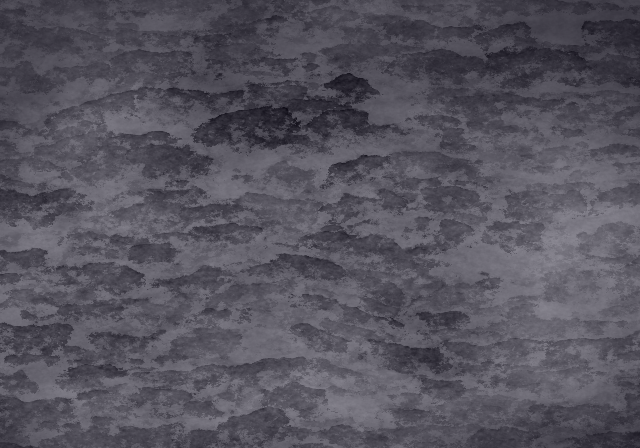
A Shadertoy shader for this texture:

```glsl
// Dark violet-grey plaster wall with worn, ragged courses of stone showing through.

const vec3 VIOLET_SHIFT = vec3(0.0, -0.009, 0.031);
const float PLASTER_TONE = 0.440;
const float STONE_DEPTH = 0.165;

float hash(vec2 p) {
    vec3 h = fract(vec3(p.xyx) * 0.1031);
    h += dot(h, h.yzx + 33.33);
    return fract((h.x + h.y) * h.z);
}

float noise(vec2 p) {
    vec2 cell = floor(p);
    vec2 f = fract(p);
    f = f * f * (3.0 - 2.0 * f);
    float low = mix(hash(cell), hash(cell + vec2(1, 0)), f.x);
    float high = mix(hash(cell + vec2(0, 1)), hash(cell + vec2(1, 1)), f.x);
    return mix(low, high, f.y);
}

// Layered noise; each octave is doubled in a sheared frame.
float fbm(vec2 p, int octaves, float gain) {
    float sum = 0.0, weight = 1.0, total = 0.0;
    for (int i = 0; i < octaves; i++) {
        sum += weight * noise(p);
        total += weight;
        weight *= gain;
        p = mat2(1.9, 0.6, -0.6, 1.9) * p + 17.3;
    }
    return sum / total;
}

// One stone: crisp dark top edge, body wearing away toward its foot.
float stone(vec2 q, vec2 halfSize, float rag) {
    vec2 r = abs(q) / halfSize;
    float edge = (1.0 - pow(pow(r.x, 3.0) + pow(r.y, 3.0), 0.3333)) * halfSize.y;
    float depth = clamp(0.5 - 0.5 * q.y / halfSize.y, 0.0, 1.0);
    float fray = mix(0.012, 0.05, depth) * (rag - 0.5);
    float mask = smoothstep(-0.001, 0.003, edge + fray);
    float wear = smoothstep(0.34, 0.52, rag + 0.16 - 0.3 * depth);
    float rim = exp(-abs(edge) / 0.004) * smoothstep(0.6, 0.15, depth);
    return mask * (0.22 + 0.68 * wear + 0.55 * rim);
}

// Jittered courses of stones; each row is shifted sideways.
float stoneLayer(vec2 p, vec2 cellSize, float share, float seed, float rag) {
    float dark = 0.0;
    float row = floor(p.y / cellSize.y);
    for (int j = -1; j <= 1; j++) {
        float y = row + float(j);
        float shift = hash(vec2(y, seed)) * 5.0;
        float column = floor(p.x / cellSize.x + shift);
        for (int i = -1; i <= 1; i++) {
            vec2 id = vec2(column + float(i), y);
            vec2 key = id + seed * 7.0 + 50.0;
            vec2 jitter = vec2(hash(key + 3.1), hash(key + 8.7)) - 0.5;
            vec2 center = (id + 0.5 + jitter * vec2(0.4, 0.5) - vec2(shift, 0.0)) * cellSize;
            vec2 size = vec2(0.3 + 0.3 * hash(key + 12.4), 0.25 + 0.23 * hash(key + 21.9));
            float strength = mix(0.5, 1.1, hash(key + 31.7)) * step(hash(key + 44.2), share);
            dark = max(dark, strength * stone(p - center, size * cellSize, rag));
        }
    }
    return dark;
}

// Side-lit relief: slope of a rough surface, lit from above.
float relief(vec2 p, vec2 frequency) {
    vec2 toLight = vec2(-0.002, 0.005);
    return fbm(p * frequency, 4, 0.7) - fbm((p + toLight) * frequency, 4, 0.7);
}

// Darkened border, heaviest in the corners and along the top.
float vignette(vec2 uv) {
    vec2 c = (uv - vec2(0.46, 0.42)) * 2.0;
    float corner = smoothstep(0.3, 2.1, dot(c, c));
    float top = smoothstep(0.5, 1.0, uv.y);
    float foot = smoothstep(0.12, 0.0, uv.y);
    return 1.05 - 0.26 * corner - 0.18 * top - 0.12 * foot;
}

void mainImage(out vec4 fragColor, in vec2 fragCoord) {
    vec2 uv = fragCoord / iResolution.xy;
    vec2 p = fragCoord / iResolution.y + 3.0;

    // Slow tilt of the courses plus ragged outlines
    vec2 tilt = vec2(0.0, 0.09 * (noise(p * vec2(3.3, 4.5)) - 0.5));
    vec2 ragged = vec2(fbm(p * vec2(15.0, 22.0), 4, 0.5),
                       fbm(p * vec2(13.0, 22.0) + 40.0, 4, 0.5)) - 0.5;
    vec2 warped = p + tilt + ragged * vec2(0.1, 0.042);

    // Stones of three sizes
    float rag = fbm(p * vec2(36.0, 54.0) + 11.0, 5, 0.8);
    float dark = stoneLayer(warped, vec2(0.2, 0.076), 0.86, 1.0, rag);
    dark = max(dark, 0.85 * stoneLayer(warped + 0.37, vec2(0.12, 0.046), 0.5, 2.0, rag));
    dark = max(dark, 0.75 * stoneLayer(warped + 0.71, vec2(0.07, 0.027), 0.3, 3.0, rag));
    dark *= mix(0.55, 1.35, fbm(p * vec2(3.0, 4.0) + 25.0, 3, 0.5));
    float bare = clamp(dark, 0.0, 1.0);

    // Half-covered stone: faint scuffed bands in the plaster
    float scuff = fbm(warped * vec2(9.0, 25.0) + 70.0, 5, 0.65);
    scuff = smoothstep(0.42, 0.62, scuff) * smoothstep(0.38, 0.54, rag);

    // Trowelled plaster: clouds, smears, chiselled relief and grit
    float cloud = fbm(p * vec2(2.8, 4.0) + 5.0, 4, 0.5) - 0.5;
    float smear = fbm(p * vec2(13.0, 32.0) + 31.0, 4, 0.6) - 0.5;
    float chisel = relief(p, vec2(38.0, 62.0));
    float grit = fbm(p * vec2(80.0, 100.0) + 8.0, 3, 0.9) - 0.5;

    float tone = PLASTER_TONE + 0.27 * cloud + 0.11 * smear;
    tone -= STONE_DEPTH * dark + 0.055 * scuff * (1.0 - bare);
    tone += chisel * mix(0.03, 0.13, bare) + grit * mix(0.07, 0.15, bare);
    fragColor = vec4(tone * vignette(uv) + VIOLET_SHIFT, 1.0);
}
```
